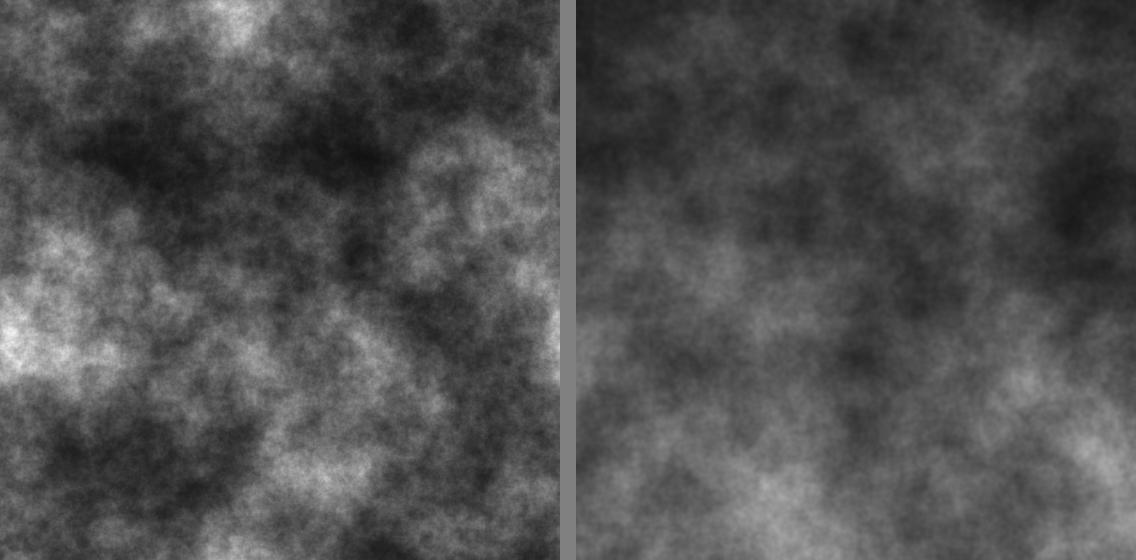
Left: the whole. Right: its middle third, enlarged.
Write a WebGL 2 fragment shader that draws this texture.

```glsl
#version 300 es
precision highp float;
// Seamless grey cloud texture: soft, wide smoke patches with fine grain.
// Sums wrapping gradient noise over whole-number frequencies with a
// power-law falloff, then shapes the sum into slightly skewed grey levels.

#define BASE_FREQ 2.0    // cells across the tile in the widest layer
#define LACUNARITY 1.5   // frequency step, rounded up to whole repeats
#define LAYERS 13
#define ROUGHNESS 0.48   // falloff exponent, lower is grainier
#define MID_GREY 0.302
#define CONTRAST 0.305
#define SKEW 0.1         // lifts the highlights and softens the shadows
#define SEED 7u

uniform vec2 u_resolution;
out vec4 fragColor;

const float TAU = 6.2831853;

// Integer hash of a cell and a layer, as a value from 0 to 1
float hash(uvec2 cell, uint layer) {
    uint h = cell.x * 1597u + cell.y * 51749u + (layer + SEED) * 7919u;
    h = h * 747796405u + 289133u;
    h = ((h >> ((h >> 28u) + 4u)) ^ h) * 277803737u;
    h = (h >> 22u) ^ h;
    return float(h >> 8u) / 16777216.0;
}

// Slope contribution of one lattice corner, wrapped to the tile
float cornerSlope(vec2 corner, vec2 toPoint, float period, uint layer) {
    float angle = TAU * hash(uvec2(mod(corner, period) + 0.5), layer);
    return dot(vec2(cos(angle), sin(angle)), toPoint);
}

// Gradient noise that repeats every `period` cells
float gradientNoise(vec2 p, float period, uint layer) {
    vec2 cell = floor(p);
    vec2 f = p - cell;
    vec2 blend = f * f * f * (f * (f * 6.0 - 15.0) + 10.0);
    vec2 right = vec2(1.0, 0.0), up = vec2(0.0, 1.0);
    float a = cornerSlope(cell, f, period, layer);
    float b = cornerSlope(cell + right, f - right, period, layer);
    float c = cornerSlope(cell + up, f - up, period, layer);
    float d = cornerSlope(cell + 1.0, f - 1.0, period, layer);
    return mix(mix(a, b, blend.x), mix(c, d, blend.x), blend.y);
}

// Layered noise; each lattice is shifted so that cell edges do not line up
float clouds(vec2 uv) {
    float sum = 0.0;
    float freq = BASE_FREQ;
    float pixelsAcross = min(u_resolution.x, u_resolution.y);
    for (int i = 0; i < LAYERS; i++) {
        uint layer = uint(i);
        vec2 shift = vec2(hash(uvec2(901u, 17u), layer),
                          hash(uvec2(23u, 607u), layer));
        float amplitude = pow(freq / BASE_FREQ, -ROUGHNESS);
        // Fade layers too fine for the canvas
        amplitude *= 1.0 - smoothstep(0.5, 1.0, freq / pixelsAcross);
        sum += amplitude * gradientNoise((uv + shift) * freq, freq, layer);
        freq = ceil(freq * LACUNARITY);
    }
    return sum;
}

void main() {
    vec2 uv = gl_FragCoord.xy / u_resolution;
    float n = clouds(uv);

    // Grey levels
    float grey = MID_GREY + CONTRAST * n + SKEW * n * n;
    fragColor = vec4(vec3(clamp(grey, 0.0, 1.0)), 1.0);
}
```
